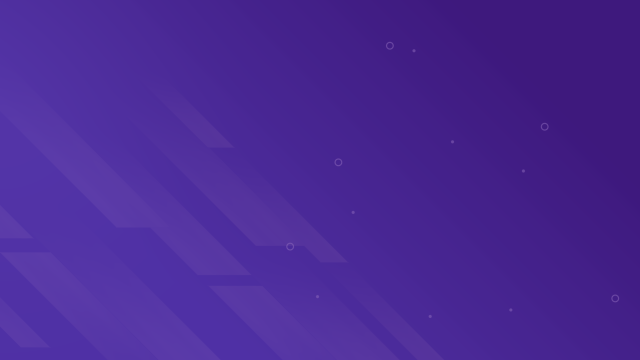
Give the GLSL for this background, as a Shadertoy shader.

```glsl
const vec3 LIGHT_VIOLET = vec3(0.302, 0.182, 0.638);
const vec3 DEEP_PURPLE = vec3(0.250, 0.105, 0.500);
const vec3 STRIPE_TINT = vec3(0.040, 0.036, 0.012);
const vec3 GLOW_TINT = vec3(0.016, 0.016, 0.010);
const vec3 MARK_COLOR = vec3(0.56, 0.42, 0.74);

const vec2 GRADIENT_SPAN = vec2(-0.30, 1.25);
const vec2 GLOW_CENTER = vec2(0.0, 0.72);
const float GLOW_RADIUS = 0.75;
const float BAND_STRENGTH = 0.004;
const float STREAK_STRENGTH = 0.06;
const float RING_RADIUS = 0.0092;
const float RING_HALF_WIDTH = 0.0015;
const float RING_OPACITY = 0.55;
const float DOT_RADIUS = 0.0042;
const float DOT_OPACITY = 0.50;

// Stripe: left lane, right lane, flat end height, fade length (negative fades down)
const int STRIPE_COUNT = 12;
const vec4 STRIPES[STRIPE_COUNT] = vec4[](
    vec4(0.167, 0.241, 0.590, 0.22), vec4(-0.308, -0.157, 0.368, 0.52),
    vec4(-0.215, -0.065, 0.236, 0.42), vec4(0.028, 0.171, 0.317, 0.44),
    vec4(0.162, 0.238, 0.271, 0.34), vec4(-0.215, -0.065, 0.206, -0.50),
    vec4(-0.065, 0.110, -0.060, 0.36), vec4(0.160, 0.234, -0.020, 0.32),
    vec4(-0.701, -0.560, 0.299, -0.55), vec4(-0.560, -0.387, -0.050, 0.50),
    vec4(-1.200, -0.569, 0.338, 0.30), vec4(-0.907, -0.826, 0.035, 0.30));

const int RING_COUNT = 5;
const vec2 RINGS[RING_COUNT] = vec2[](
    vec2(1.083, 0.873), vec2(1.513, 0.648), vec2(0.940, 0.549),
    vec2(0.806, 0.315), vec2(1.709, 0.171));

const int DOT_COUNT = 7;
const vec2 DOTS[DOT_COUNT] = vec2[](
    vec2(1.150, 0.859), vec2(1.257, 0.606), vec2(1.454, 0.525),
    vec2(0.981, 0.410), vec2(0.882, 0.176), vec2(1.195, 0.121),
    vec2(1.419, 0.139));

// Coverage of the region where the signed distance is negative
float fill(float dist, float pixel) {
    return 1.0 - smoothstep(-0.75 * pixel, 0.75 * pixel, dist);
}

// Diagonal bar with one flat end, fading away from it
float stripe(vec4 s, float lane, float height, float pixel) {
    float along = (height - s.z) * sign(s.w);
    float sides = max(s.x - lane, lane - s.y) * 0.7071;
    float fade = 1.0 - smoothstep(0.1, 1.0, along / abs(s.w));
    return fill(max(sides, -along), pixel) * fade;
}

// Broad, faint steps that follow the diagonal
float bands(float lane) {
    float steps = 0.0;
    for (int i = 0; i < 4; i++) {
        float edge = 0.37 + 0.27 * float(i);
        steps += 0.5 - smoothstep(edge - 0.012, edge + 0.012, lane);
    }
    return steps;
}

void mainImage(out vec4 fragColor, in vec2 fragCoord) {
    float pixel = 1.0 / iResolution.y;
    vec2 p = fragCoord * pixel;
    float lane = p.x + p.y - 1.0;

    // Diagonal gradient with a soft glow at the left
    float shade = clamp((lane - GRADIENT_SPAN.x) / (GRADIENT_SPAN.y - GRADIENT_SPAN.x), 0.0, 1.0);
    vec3 color = mix(LIGHT_VIOLET, DEEP_PURPLE, shade);
    color += GLOW_TINT * (1.0 - smoothstep(0.0, GLOW_RADIUS, length(p - GLOW_CENTER)));
    color += BAND_STRENGTH * bands(lane);

    // Translucent stripes with a faint streaked sheen
    float cover = 0.0;
    for (int i = 0; i < STRIPE_COUNT; i++) {
        cover = max(cover, stripe(STRIPES[i], lane, p.y, pixel));
    }
    float streaks = sin(lane * 61.0) + 0.5 * sin(lane * 137.0 + 1.3);
    color += STRIPE_TINT * cover * (1.0 + STREAK_STRENGTH * streaks);

    // Small rings and dots
    float marks = 0.0;
    for (int i = 0; i < RING_COUNT; i++) {
        float ring = abs(length(p - RINGS[i]) - RING_RADIUS) - RING_HALF_WIDTH;
        marks = max(marks, RING_OPACITY * fill(ring, pixel));
    }
    for (int i = 0; i < DOT_COUNT; i++) {
        float disc = length(p - DOTS[i]) - DOT_RADIUS;
        marks = max(marks, DOT_OPACITY * fill(disc, pixel));
    }
    fragColor = vec4(mix(color, MARK_COLOR, marks), 1.0);
}
```
